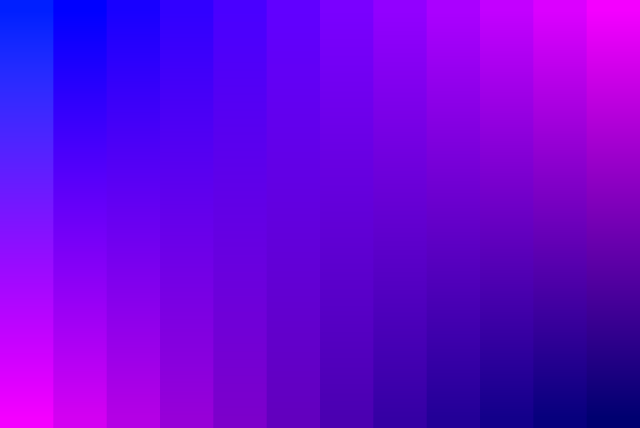
This background is drawn by a Shadertoy shader. Its source:

```glsl
// Twelve flat vertical bands, each with its own top-to-bottom gradient.
// The upper row runs from blue to magenta, the lower row from magenta to navy;
// every band blends its two end colours, with a soft blue lift in the first.

const float BAND_COUNT = 12.0;
const vec3 BLUE = vec3(0.0, 0.0, 1.0);
const vec3 MAGENTA = vec3(0.955, 0.0, 1.0);
const vec3 NAVY = vec3(0.0, 0.0, 0.44);
const float RED_FALLOFF = 1.5;   // how fast red fades along the lower row
const float END_HOLD = 0.025;    // flat part at the top and bottom
const float LIFT_TOP = 0.12;     // green of the first band at the top
const float LIFT_MIDDLE = 0.42;  // extra green further down that band

vec3 topColor(float band) {
    float along = max(band - 1.0, 0.0) / (BAND_COUNT - 2.0);
    return mix(BLUE, MAGENTA, along);
}

vec3 bottomColor(float band) {
    float along = clamp(band / (BAND_COUNT - 1.0), 0.0, 1.0);
    vec3 color = mix(MAGENTA, NAVY, along);
    color.r = MAGENTA.r * pow(1.0 - along, RED_FALLOFF);
    return color;
}

vec3 bandColor(float band, float down) {
    vec3 color = mix(topColor(band), bottomColor(band), down);

    // Green lift, present only in the leftmost band
    float first = 1.0 - step(0.5, band);
    float fade = 1.0 - down;
    color.g += first * fade * fade * (LIFT_TOP + LIFT_MIDDLE * 2.0 * down * fade);
    return color;
}

void mainImage(out vec4 fragColor, in vec2 fragCoord) {
    vec2 uv = fragCoord / iResolution.xy;
    float down = clamp((1.0 - uv.y - END_HOLD) / (1.0 - 2.0 * END_HOLD), 0.0, 1.0);

    // Nearest seam, smoothed over the width of one pixel
    float position = uv.x * BAND_COUNT;
    float seam = floor(position + 0.5);
    float pixelWidth = BAND_COUNT / iResolution.x;
    float side = clamp((position - seam) / pixelWidth + 0.5, 0.0, 1.0);

    vec3 left = bandColor(max(seam - 1.0, 0.0), down);
    vec3 right = bandColor(min(seam, BAND_COUNT - 1.0), down);
    fragColor = vec4(mix(left, right, side), 1.0);
}
```
